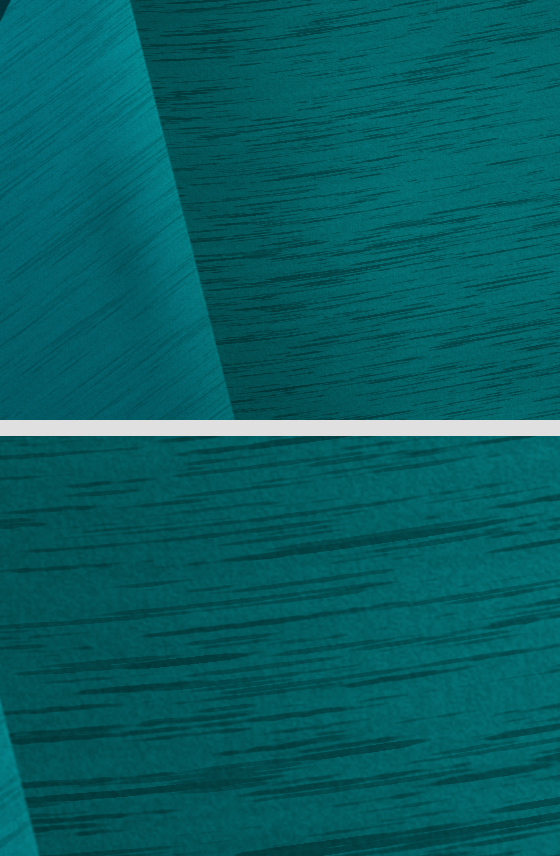
Top: the whole. Bottom: its middle third, enlarged.
Reproduce this texture procedurally as a Shadertoy shader.

```glsl
// Teal slub silk: a bright diagonal fold lying over a darker streaked sheet.
#define SHEET_COLOR vec3(0.010, 0.405, 0.418)
#define FOLD_COLOR vec3(0.010, 0.422, 0.464)
#define GAP_COLOR vec3(0.01, 0.20, 0.23)
#define THREAD_ROWS 170.0
#define SLUB_LENGTH 0.12
#define SHEET_SLUB 0.30
#define FOLD_SLUB 0.13
#define FOLD_ANGLE 0.64
#define SHEET_SLOPE 0.18
#define GRAIN_SCALE 370.0
#define GRAIN_AMOUNT 0.12

float hash(vec2 p) {
    return fract(sin(dot(p, vec2(127.1, 311.7))) * 43758.5453);
}

float noise(vec2 p) {
    vec2 i = floor(p), f = fract(p);
    f = f * f * (3.0 - 2.0 * f);
    return mix(mix(hash(i), hash(i + vec2(1, 0)), f.x),
               mix(hash(i + vec2(0, 1)), hash(i + vec2(1, 1)), f.x), f.y);
}

// One thread: noise along its length, shifted at random per row
float thread(float row, float x) {
    x += 40.0 * hash(vec2(row, 7.3));
    float i = floor(x);
    return mix(hash(vec2(i, row)), hash(vec2(i + 1.0, row)), smoothstep(0.0, 1.0, x - i));
}

float threads(vec2 p) {
    float row = floor(p.y);
    return mix(thread(row, p.x), thread(row + 1.0, p.x), smoothstep(0.0, 1.0, p.y - row));
}

// Thin dark slubs, one per thread row, in loose bundles; p.x runs along them
float slubs(vec2 p, float softness) {
    float bundle = threads(p * vec2(0.5 / SLUB_LENGTH, THREAD_ROWS * 0.25));
    float ragged = noise(p * vec2(80.0, THREAD_ROWS * 1.5)) - 0.5;
    float ink = 0.0;
    for (int i = 0; i < 2; i++) {
        float k = 1.0 + 0.4 * float(i);
        vec2 q = p * k * vec2(1.0 / SLUB_LENGTH, THREAD_ROWS) + 31.0 * float(i);
        float across = abs(2.0 * fract(q.y) - 1.0);
        float n = 0.76 * thread(floor(q.y), q.x) + 0.24 * bundle + 0.16 * ragged;
        n -= 0.2 * across * across;
        ink = max(ink, smoothstep(0.67 - softness, 0.71 + softness, n) / k);
    }
    return ink;
}

// Fine diagonal weave plus unordered speckle
float weave(vec2 p) {
    vec2 twill = vec2(p.x + p.y, 0.6 * (p.y - p.x)) * GRAIN_SCALE * 0.75;
    return 0.5 * noise(twill) + 0.5 * noise(p * GRAIN_SCALE * 1.3) - 0.5;
}

vec3 sheet(vec2 p, float d) {
    // Threads leave the fold level, then climb to a steady slope
    float bend = 0.13;
    vec2 q = vec2(p.x, p.y - SHEET_SLOPE * bend * log(1.0 + exp((p.x - 0.55) / bend)));
    float light = mix(0.81, 1.05, smoothstep(-0.02, 0.55, d));
    light *= mix(0.92, 1.0, smoothstep(0.0, 0.5, p.y));
    light *= 1.0 - 0.06 * smoothstep(0.75, 1.0, p.y);
    light *= 1.0 + 0.04 * (noise(q * vec2(2.5, 9.0)) - 0.5);
    light *= 1.0 + 0.07 * (threads(q * vec2(6.0, 140.0)) - 0.5);
    return SHEET_COLOR * light * (1.0 - SHEET_SLUB * slubs(q, 0.06));
}

vec3 fold(vec2 p, float d) {
    float c = cos(FOLD_ANGLE), s = sin(FOLD_ANGLE);
    vec2 q = vec2(c * p.x + s * p.y, c * p.y - s * p.x);
    // Light rolls over the edge and dips into a soft hollow
    float light = mix(0.86, 1.07, smoothstep(0.0, 1.0, p.y));
    light += 0.15 * exp(-d * d / 0.009);
    vec2 hollow = vec2((d + 0.165) / 0.06, (p.y - 0.42) / 0.22);
    light -= 0.10 * exp(-dot(hollow, hollow));
    light += 0.04 * (noise(p * 5.0) - 0.5);
    light *= 1.0 + 0.06 * (threads(q * vec2(6.0, 130.0)) - 0.5);
    light *= 1.0 - FOLD_SLUB * slubs(q + 4.0, 0.09);
    light += 0.06 * smoothstep(-0.008, 0.0, d);
    // The lit edge turns greener than the flat cloth
    vec3 tint = mix(vec3(1.0), vec3(1.0, 1.02, 0.97), exp(d / 0.08));
    return FOLD_COLOR * tint * light;
}

void mainImage(out vec4 fragColor, in vec2 fragCoord) {
    vec2 p = fragCoord / iResolution.y;
    float blur = 1.0 / iResolution.y + 0.001;
    // Signed distance from the slanted fold edge, positive on the sheet
    float d = (p.x - 0.559 + 0.25 * p.y) * 0.97;
    vec3 color = mix(fold(p, min(d, 0.0)), sheet(p, max(d, 0.0)), smoothstep(-blur, blur, d));
    // Small gap behind the far corner of the fold
    float gap = p.x - 0.5 * (p.y - 0.948);
    color = mix(GAP_COLOR, color, smoothstep(-0.003, 0.003, gap));
    color *= 1.0 + GRAIN_AMOUNT * 2.0 * weave(p) * mix(0.7, 1.0, step(0.0, d));
    fragColor = vec4(color, 1.0);
}
```
